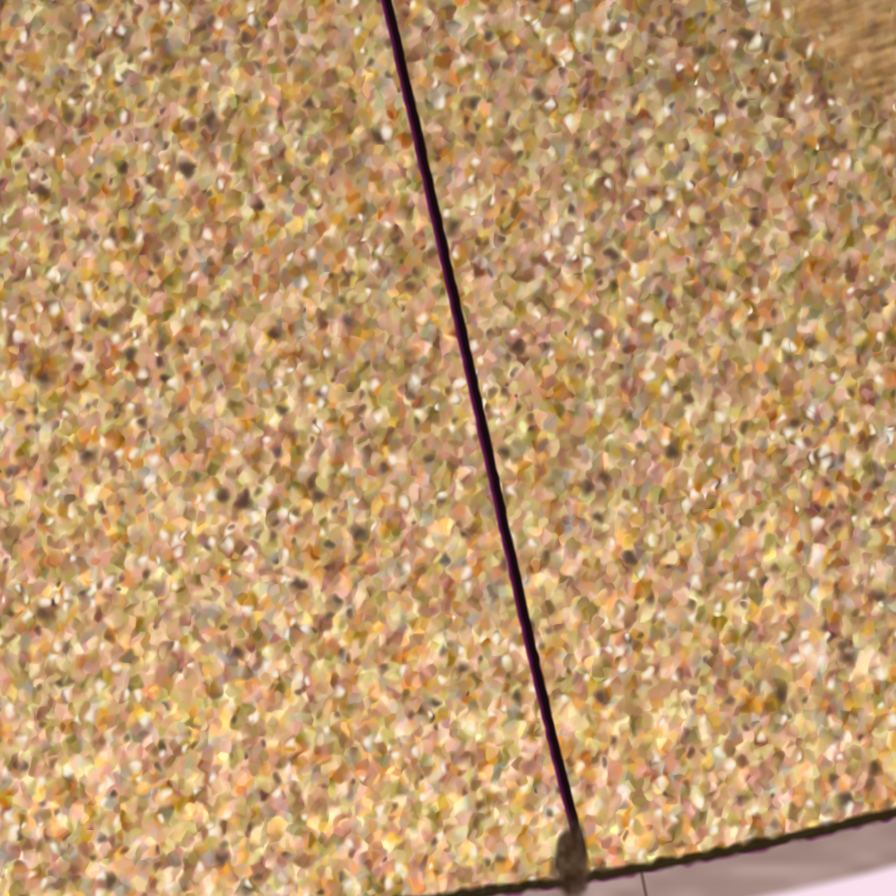
Give the GLSL for this texture, as a WebGL 2 fragment shader.

```glsl
#version 300 es
precision highp float;
// Sunlit exposed-aggregate concrete, split by a slanted dark joint that ends at a pale kerb.
// Grains are softly blended cells with hashed colours, sparse glints and dark stones;
// the joint and kerb are signed distances to gently bowed lines.

uniform vec2 u_resolution;
out vec4 outColor;

const vec3 EARTH = vec3(0.51, 0.37, 0.23);
const vec3 SAND = vec3(0.78, 0.61, 0.42);
const vec3 CREAM = vec3(0.98, 0.86, 0.69);
const vec3 SLATE = vec3(0.61, 0.58, 0.54);
const vec3 STONE = vec3(0.30, 0.22, 0.18);
const vec3 GLINT = vec3(1.0, 0.96, 0.90);
const vec3 PURPLE = vec3(0.36, 0.09, 0.29);
const vec3 INK = vec3(0.09, 0.04, 0.05);

float hash(vec2 p) {
  return fract(sin(dot(p, vec2(127.1, 311.7))) * 43758.5453);
}

vec2 hash2(vec2 p) {
  return vec2(hash(p), hash(p + 37.3));
}

float noise(vec2 p) {
  vec2 i = floor(p), f = fract(p);
  f = f * f * (3.0 - 2.0 * f);
  return mix(mix(hash(i), hash(i + vec2(1, 0)), f.x),
             mix(hash(i + vec2(0, 1)), hash(i + vec2(1, 1)), f.x), f.y);
}

// Colour of one pebble: brown to cream, some orange or slate, with a pink or green tint
vec3 pebbleColor(vec2 id) {
  float tone = hash(id + 11.7);
  float kind = hash(id + 91.9);
  float tint = hash(id + 53.1) - 0.5;
  vec3 c = mix(EARTH, SAND, smoothstep(0.0, 0.45, tone));
  c = mix(c, CREAM, smoothstep(0.55, 1.0, tone));
  c += tint * vec3(0.05, -0.12, 0.09);
  c = mix(c, SLATE, 0.7 * step(kind, 0.08));
  return c + step(0.88, kind) * vec3(0.10, 0.0, -0.15);
}

// Softly weighted blend of the neighbouring pebbles
vec3 pebbles(vec2 p, float sharpness) {
  vec2 cell = floor(p);
  vec3 sum = vec3(0.0);
  float total = 0.0;
  for (int y = -1; y <= 1; y++)
    for (int x = -1; x <= 1; x++) {
      vec2 id = cell + vec2(x, y);
      vec2 d = p - id - hash2(id);
      float w = exp(-sharpness * dot(d, d));
      sum += w * pebbleColor(id);
      total += w;
    }
  return sum / max(total, 1e-4);
}

// Coverage of rare soft spots, one candidate in each cell
float spots(vec2 p, float chance, float radius) {
  vec2 cell = floor(p);
  float cover = 0.0;
  for (int y = -1; y <= 1; y++)
    for (int x = -1; x <= 1; x++) {
      vec2 id = cell + vec2(x, y);
      float r = radius * mix(0.5, 1.0, hash(id + 7.9));
      float d = length(p - id - hash2(id + 3.1));
      cover = max(cover, step(hash(id + 19.3), chance) * (1.0 - smoothstep(0.1 * r, r, d)));
    }
  return cover;
}

vec3 aggregate(vec2 uv) {
  vec2 p = mat2(0.97, 0.24, -0.24, 0.97) * uv;
  p += 0.006 * (vec2(noise(uv * 110.0), noise(uv * 110.0 + 40.0)) - 0.5);
  vec3 c = mix(pebbles(p * vec2(90.0, 70.0), 5.5), pebbles(p * vec2(150.0, 115.0) + 17.0, 5.5), 0.45);
  c = SAND + (c - SAND) * 1.25;
  // Broad light: darker in the upper right, brighter toward the bottom
  float light = 1.10 - 0.17 * uv.y - 0.10 * smoothstep(0.40, 0.95, uv.x) * uv.y;
  c *= light + 0.05 * (noise(uv * 9.0) - 0.5);
  c = mix(c, STONE, 0.8 * spots(p * 28.0, 0.06, 0.42));
  c = mix(c, STONE, 0.6 * spots(p * vec2(75.0, 60.0) + 5.0, 0.06 + 0.06 * uv.y, 0.6));
  c = mix(c, GLINT, 0.85 * spots(p * vec2(72.0, 54.0) + 9.0, 0.15 - 0.06 * uv.y, 0.62));
  // Smeared brown streaks in the far corner
  float corner = smoothstep(-0.02, 0.04, uv.x - 0.89 + 0.7 * (uv.y - 0.97));
  float streak = noise(vec2(uv.x + 1.6 * uv.y, uv.y - 0.4 * uv.x) * vec2(28.0, 150.0));
  corner *= smoothstep(0.86, 0.92, uv.y);
  return mix(c, mix(vec3(0.53, 0.38, 0.22), vec3(0.82, 0.65, 0.45), streak), 0.7 * corner);
}

// Opaque inside a band of given half width, with a soft rim
float band(float d, float halfWidth, float soft) {
  return 1.0 - smoothstep(halfWidth - soft, halfWidth + soft, abs(d));
}

void main() {
  vec2 uv = gl_FragCoord.xy / u_resolution;
  float soft = max(0.002, 1.0 / u_resolution.y);
  vec3 color = aggregate(uv);

  // Slanted joint: purple on its left rim, near black on the right
  float fall = 1.0 - uv.y;
  float jointX = 0.431 + 0.231 * fall - 0.05 * fall * fall * fall * uv.y;
  float side = (uv.x - jointX) * 0.975 + 0.0014 * (noise(uv * 90.0) - 0.5);
  vec3 joint = mix(PURPLE, INK, smoothstep(-0.005, 0.0005, side));
  color = mix(color, joint, smoothstep(0.03, 0.07, uv.y) * band(side, 0.0057, soft));

  // Kerb: grey face, pale pink top and a ragged shadow along the edge
  float edge = uv.y - 0.153 * (uv.x - 0.52) - 0.135 * (uv.x - 0.52) * (uv.x - 0.716);
  vec3 kerb = mix(vec3(0.60, 0.50, 0.47), vec3(0.72, 0.61, 0.59), noise(uv * vec2(30.0, 70.0)));
  kerb = mix(kerb, vec3(0.98, 0.88, 0.93), 1.0 - smoothstep(-0.066, -0.050, edge));
  kerb = mix(kerb, STONE, 0.7 * band(uv.x - 0.716 - 0.2 * (0.026 - uv.y), 0.0016, soft));
  color = mix(color, kerb, 1.0 - smoothstep(-soft, soft, edge));
  float ragged = edge + 0.006 * (noise(uv * 95.0) - 0.5);
  vec3 shadow = mix(PURPLE, vec3(0.13, 0.10, 0.04), smoothstep(-0.007, -0.001, edge));
  color = mix(color, shadow, 0.9 * band(ragged - 0.001, 0.006, 0.004));

  // Dirt gathered where the joint meets the kerb, tapering upward
  vec2 dirt = (uv - vec2(0.638, 0.040)) / vec2(0.022 - 0.14 * max(uv.y - 0.04, 0.0), 0.050);
  float clump = length(dirt) + 0.3 * (noise(uv * 80.0) - 0.5);
  color = mix(color, vec3(0.20, 0.13, 0.08) + 0.12 * noise(uv * 150.0), 0.9 * (1.0 - smoothstep(0.65, 1.1, clump)));

  outColor = vec4(clamp(color, 0.0, 1.0), 1.0);
}
```
